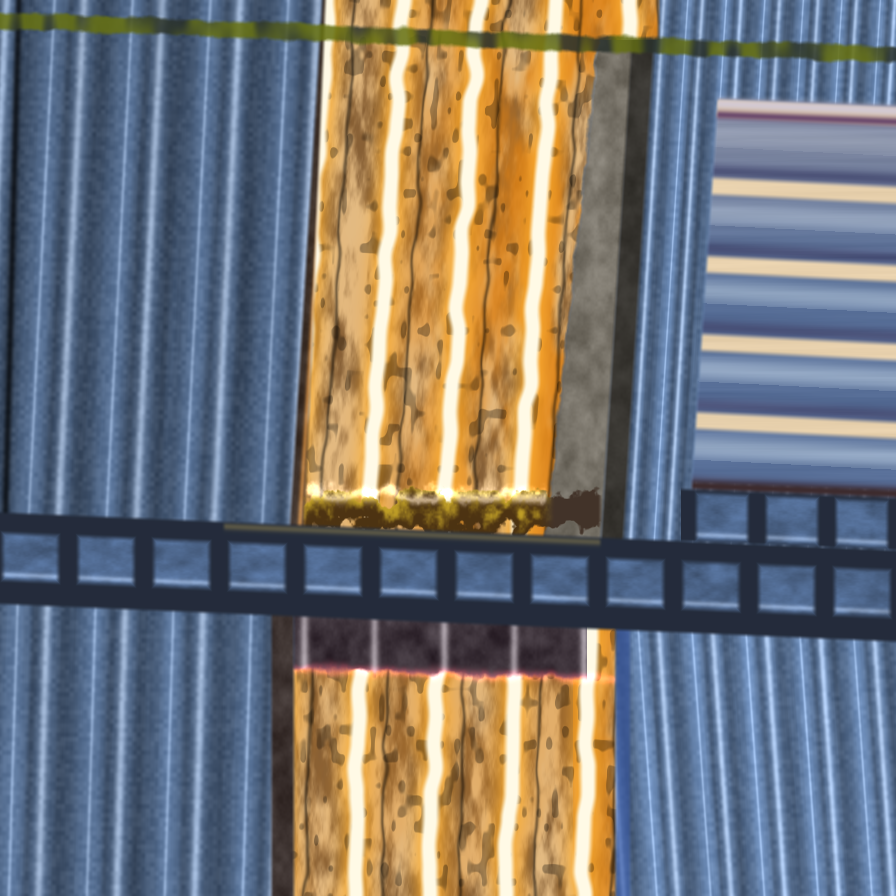
This texture is drawn by a Shadertoy shader. Its source:

```glsl
// Slanted corrugated steel walls with sunlit rusty gold panels, a louvre and a row of beam blocks.

float hash(vec2 p) { return fract(sin(dot(p, vec2(127.1, 311.7))) * 43758.5453); }

float noise(vec2 p) {
  vec2 i = floor(p), f = fract(p);
  f = f * f * (3.0 - 2.0 * f);
  return mix(mix(hash(i), hash(i + vec2(1, 0)), f.x),
             mix(hash(i + vec2(0, 1)), hash(i + 1.0), f.x), f.y);
}

float fbm(vec2 p) {
  float sum = 0.0, amp = 0.5;
  for (int i = 0; i < 4; i++) {
    sum += amp * noise(p);
    p = p * 2.03 + 7.1;
    amp *= 0.5;
  }
  return sum;
}

float band(float x, float a, float b) {
  return smoothstep(a - 0.003, a + 0.003, x) - smoothstep(b - 0.003, b + 0.003, x);
}

float line(float x, float width) { return exp(-x * x / (width * width)); }

float cell(float u) { return fract(u + 0.5) - 0.5; }

// Blue corrugation; ridges lie on whole values of u
vec3 steel(float u, vec2 p, float light) {
  float f = cell(u);
  float shade = 0.86 + 0.12 * sin(u * 12.566) + 0.2 * fbm(vec2(u * 9.0, p.y * 3.0));
  shade -= 0.34 * line(f - 0.2, 0.12) + 0.12 * line(f + 0.16, 0.05);
  vec3 col = vec3(0.35, 0.45, 0.59) * shade * light;
  col += 0.3 * line(f, 0.055) + 0.17 * line(f + 0.38, 0.025);
  return col + 0.07 * (noise(p * 200.0) - 0.5);
}

// Rusty sheet with white glare on whole values of u
vec3 gold(float u, vec2 p, float rust) {
  float f = cell(u) + 0.08 * (noise(vec2(u * 2.0, p.y * 35.0)) - 0.5);
  float grain = fbm(vec2(u * 7.0, p.y * 24.0));
  float patches = fbm(vec2(u * 2.5, p.y * 9.0) + 4.0);
  vec3 col = mix(vec3(0.52, 0.37, 0.21), vec3(0.89, 0.73, 0.51), smoothstep(0.2, 0.68, grain));
  float stain = rust * smoothstep(0.28, 0.65, patches + 0.15 * line(f - 0.15, 0.2));
  col = mix(col, vec3(0.87, 0.5, 0.07), stain * 0.85);
  col = mix(col, vec3(1.0, 0.69, 0.19), 0.85 * line(f, 0.21));
  col *= 1.0 - 0.45 * line(f - 0.39 + 0.05 * grain, 0.025);
  col *= 1.0 - 0.3 * smoothstep(0.69, 0.83, noise(vec2(u * 10.0, p.y * 65.0)));
  return mix(col, vec3(1.0, 0.98, 0.9), smoothstep(0.14, 0.055, abs(f)));
}

// Horizontal slats with cream lips
vec3 louvre(vec2 p) {
  float f = cell((p.y + 0.05 * (p.x - 0.8) - 0.792) / 0.0875);
  vec3 col = mix(vec3(0.34, 0.43, 0.59), vec3(0.57, 0.65, 0.76), line(f + 0.34, 0.16));
  col = mix(col, vec3(0.58, 0.59, 0.66), 0.65 * smoothstep(0.67, 0.86, p.y));
  col = mix(col, vec3(0.28, 0.3, 0.45), 0.8 * line(f - 0.2, 0.09));
  col = mix(col, vec3(0.91, 0.82, 0.68), smoothstep(0.15, 0.06, abs(f)));
  return col + 0.08 * (fbm(p * vec2(5, 150)) - 0.5);
}

// Dented blue blocks on a dark ground, one per unit of u
vec3 blocks(float u, float y, vec2 p) {
  vec2 d = abs(vec2(cell(u) * 0.085, y)) - vec2(0.031, 0.026);
  vec3 face = vec3(0.31, 0.41, 0.56) * (0.72 + 0.55 * fbm(p * vec2(45, 70)));
  face += 0.22 * line(y + 0.02, 0.003);
  return mix(vec3(0.14, 0.17, 0.23), face, smoothstep(0.004, -0.004, max(d.x, d.y)));
}

void mainImage(out vec4 fragColor, in vec2 fragCoord) {
  vec2 p = fragCoord / iResolution.xy;
  float rise = p.y - 0.42, s = p.x - 0.062 * rise;
  float rough = fbm(p * vec2(60, 45)) - 0.47;

  // Upper wall: steel, posts, gold sheet and shaded strip
  vec3 col = steel((p.x - 0.05 * rise - 0.065) / 0.087, p, 0.93);
  col *= 1.0 - 0.65 * line(p.x - 0.006 - 0.026 * rise, 0.004);
  col = mix(col, steel((s - 0.705) / 0.043, p, 1.12), step(0.68, s));
  col = mix(col, vec3(0.23, 0.18, 0.15) + 0.2 * rough, band(s, 0.324, 0.346));
  col += vec3(0.45, 0.29, 0.1) * line(s - 0.335, 0.003);
  float edge = 0.612 + 0.105 * rise + 0.008 * rough;
  vec3 sheet = gold((p.x - 0.069 * rise - 0.411) / 0.0845, p, smoothstep(0.34, 0.58, s));
  float top = step(0.955, p.y);
  col = mix(col, sheet, band(p.x, 0.34 + 0.04 * rise, mix(edge, 0.735, top)));
  vec3 strip = vec3(0.47, 0.45, 0.41) + 0.28 * rough;
  col = mix(col, strip, band(p.x, edge, 0.672 + 0.067 * rise) * (1.0 - top));
  col = mix(col, strip * 0.46, band(s, 0.672, 0.697) * (1.0 - top));

  // Louvre with pale head and dark sill
  float tilt = p.y + 0.04 * (p.x - 0.8);
  float side = smoothstep(-0.003, 0.003, p.x - 0.741 - 0.068 * p.y);
  col = mix(col, louvre(p), side * band(tilt, 0.46, 0.89));
  col = mix(col, vec3(0.83, 0.79, 0.82), side * line(tilt - 0.884, 0.006));
  col = mix(col, vec3(0.43, 0.3, 0.43), side * line(tilt - 0.872, 0.005));
  col = mix(col, vec3(0.24, 0.17, 0.18), side * line(tilt - 0.457, 0.007));

  // Mossy seam
  float seam = p.y - 0.977 + 0.039 * p.x + 0.008 * rough;
  float moss = smoothstep(0.25, 0.7, noise(p * vec2(55, 12)));
  vec3 seamColor = mix(vec3(0.16, 0.19, 0.17), vec3(0.4, 0.44, 0.07), moss);
  col = mix(col, seamColor, 0.87 * band(seam, -0.009, 0.009));

  // Moss crust and brown foot below the gold
  float lit = smoothstep(-0.15, 0.25, rough + 12.0 * (p.y - 0.432));
  vec3 crust = mix(vec3(0.3, 0.2, 0.07), vec3(0.75, 0.62, 0.15), lit);
  crust = mix(crust, vec3(0.26, 0.2, 0.16), smoothstep(0.6, 0.62, p.x));
  col = mix(col, crust, band(p.y + 0.05 * rough, 0.41, 0.447) * band(p.x, 0.34, 0.67));
  col += 0.45 * line(p.y - 0.449 - 0.03 * rough, 0.006) * band(p.x, 0.342, 0.61);

  // Beam with a long row of blocks and a short upper row
  float beam = p.y + 0.042 * p.x;
  vec3 row = blocks((p.x - 0.034) / 0.0844, beam - 0.379, p);
  row += vec3(0.2, 0.16, 0.04) * line(beam - 0.423, 0.004) * band(p.x, 0.25, 0.67);
  col = mix(col, row, smoothstep(0.431, 0.425, beam));
  row = blocks((p.x - 0.806) / 0.078, beam - 0.456, p);
  col = mix(col, row, step(0.76, p.x) * band(beam, 0.428, 0.486));

  // Lower wall: steel, brown post, gold sheet under a cast shadow
  float drop = p.y - 0.2;
  vec3 low = steel((p.x - 0.03 * drop - 0.049) / 0.087, p, 0.98);
  low = mix(low, steel((p.x - 0.742 + 0.07 * drop) / 0.06, p, 1.17), step(0.6, p.x));
  low = mix(low, vec3(0.24, 0.2, 0.19) + 0.2 * rough, band(p.x, 0.303, 0.328));
  sheet = gold((p.x - 0.03 * drop - 0.4) / 0.0855, p, 0.25 + 0.6 * step(0.64, p.x));
  edge = p.y + 0.035 * p.x - 0.266 + 0.012 * rough;
  vec3 shadow = vec3(0.23, 0.19, 0.22) + 0.25 * rough + 0.4 * line(cell((p.x - 0.418) / 0.078), 0.06);
  sheet = mix(sheet, shadow, smoothstep(-0.003, 0.003, edge) * step(p.x, 0.655));
  sheet += vec3(0.35, 0.12, 0.15) * line(edge, 0.005);
  low = mix(low, sheet, band(p.x, 0.328, 0.687));
  low = mix(low, vec3(0.22, 0.34, 0.62), 0.7 * band(p.x, 0.688, 0.703));
  col = mix(col, low, smoothstep(0.329, 0.323, beam));

  fragColor = vec4(clamp(col, 0.0, 1.0), 1.0);
}
```
